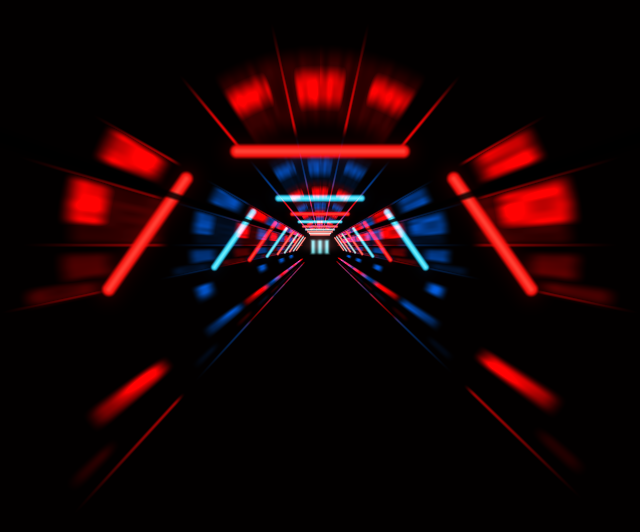
Give the GLSL for this background, as a Shadertoy shader.

```glsl
// A dark tunnel of neon frames, alternately red and cyan, seen down its axis.
// Each frame is one design scaled by 1/(k+1): capsule lamps in flat coordinates,
// and motion-blurred wall reflections in polar coordinates about the far end.

float hash(vec2 p) {
    return fract(sin(dot(p, vec2(127.1, 311.7))) * 4375.85);
}

float noise(vec2 p) {
    vec2 i = floor(p), f = fract(p);
    f = f * f * (3.0 - 2.0 * f);
    return mix(mix(hash(i), hash(i + vec2(1, 0)), f.x),
               mix(hash(i + vec2(0, 1)), hash(i + vec2(1, 1)), f.x), f.y);
}

float segment(vec2 p, vec2 a, vec2 b) {
    vec2 d = b - a;
    return length(p - a - d * clamp(dot(p - a, d) / dot(d, d), 0.0, 1.0));
}

// Soft interval from lo to hi
float band(float x, float lo, float hi, float soft) {
    return smoothstep(lo - soft, lo + soft, x) * (1.0 - smoothstep(hi - soft, hi + soft, x));
}

// Panel bounded by angle (x to y) and radius (z to w)
float panel(vec2 polar, vec4 b) {
    return band(polar.x, b.x, b.y, 0.022) * band(polar.y, b.z, b.w, 0.16);
}

// Thin radial streak along one angle
float streak(vec2 polar, float angle, float near, float far, float aa) {
    float d = abs(polar.x - angle) * polar.y;
    return (1.0 - smoothstep(0.0, 0.022 + aa, d))
         * smoothstep(near - 0.1, near + 0.1, polar.y) * (1.0 - smoothstep(near + 0.3, far, polar.y));
}

float reflections(vec2 polar, float left, float isCyan, float aa) {
    float grain = noise(vec2(polar.x * 32.0 + left * 9.0, polar.y * 2.2));
    // Ceiling
    float v = panel(polar, vec4(-0.1, 0.15, 1.68, 2.1));
    v = max(v, panel(polar, vec4(0.31, 0.56, 1.82, 2.13)));
    v = max(v, 0.2 * panel(polar, vec4(-0.1, 0.56, 1.5, 2.3)));
    // Side walls
    v = max(v, panel(polar, vec4(1.06, 1.2, 2.15, 2.83)));
    v = max(v, panel(polar, vec4(1.30, 1.48, 2.2 + 0.4 * left, 3.05)));
    v = max(v, 0.22 * panel(polar, vec4(1.29, 1.56, 1.95, 3.0)));
    v = max(v, (0.3 + 0.5 * isCyan) * panel(polar, vec4(1.61, 1.71, 2.55, 3.1)));
    v = max(v, 0.3 * panel(polar, vec4(1.73, 1.78, 2.75, 3.55)));
    v = max(v, 1.5 * isCyan * panel(polar, vec4(1.90, 1.98, 2.8, 3.15)));
    // Floor edges
    float fade = 1.0 - 0.6 * smoothstep(2.6, 3.5, polar.y);
    v = max(v, 1.2 * fade * panel(polar, vec4(2.14, 2.20, 2.4, 3.4)));
    v = max(v, 0.25 * panel(polar, vec4(2.27, 2.29, 3.5, 4.1)));
    v *= 0.65 + 0.6 * grain;
    // Panel joints
    v = max(v, 0.8 * streak(polar, 0.215, 1.4, 2.8, aa));
    v = max(v, 0.9 * streak(polar, 0.69, 1.55, 2.7, aa));
    v = max(v, 0.6 * streak(polar, 1.05, 2.0, 3.2, aa));
    v = max(v, 0.45 * streak(polar, 1.285, 2.0, 3.9, aa));
    v = max(v, 0.45 * streak(polar, 1.57, 1.9, 3.7, aa));
    v = max(v, 0.4 * streak(polar, 1.78, 2.7, 4.0, aa));
    return max(v, 0.6 * streak(polar, 2.34, 2.5, 4.5, aa));
}

void mainImage(out vec4 fragColor, in vec2 fragCoord) {
    vec2 p = (fragCoord - iResolution.xy * vec2(0.5, 0.539)) / iResolution.y * 6.4;
    float left = step(p.x, 0.0);
    p.x = abs(p.x);
    float angle = atan(p.x, p.y);
    angle -= 0.06 * left * smoothstep(1.95, 2.1, angle);
    vec3 color = vec3(0.006, 0.0, 0.0);

    // Nested frames, from near to far
    for (int k = 0; k < 9; k++) {
        float scale = float(k) + 1.0;
        float aa = 6.4 / iResolution.y * scale;
        float isCyan = float(k % 2);
        vec2 q = p * scale;
        float lamp = min(segment(q, vec2(0.0, 1.13), vec2(1.0, 1.13)),
                         segment(q, vec2(1.61, 0.80), vec2(2.54, -0.53)));
        float body = 1.0 - smoothstep(0.055 - aa * 0.5, 0.1 + aa * 0.5, lamp);
        float core = exp(-lamp * lamp * 500.0);
        vec3 tube = mix(vec3(0.94, 0.03, 0.02), vec3(0.12, 0.74, 0.9), isCyan);
        tube += core * mix(vec3(0.06, 0.22, 0.18), vec3(0.3, 0.2, 0.1), isCyan);
        tube = mix(tube, vec3(1.0, 0.75, 0.7), smoothstep(3.0, 7.0, scale) * 0.65);
        vec3 wall = mix(vec3(1.0, 0.01, 0.01), vec3(0.01, 0.25, 0.6), isCyan);
        float light = reflections(vec2(angle, length(q)), left, isCyan, aa);
        color = max(color, wall * (light + 0.22 * exp(-lamp * 10.0)));
        color = mix(color, tube, body);
    }

    // Dark handrail crossing the lamps
    float rail = band(angle, 1.225, 1.265, 0.012) * smoothstep(0.4, 0.8, length(p));
    color *= 1.0 - 0.85 * rail;

    // Bright doorway at the far end, with dim upright shapes inside
    vec2 door = abs(p - vec2(0.0, -0.02)) - vec2(0.11, 0.08);
    float opening = 1.0 - smoothstep(-0.02, 0.025, max(door.x, door.y));
    float uprights = 0.65 + 0.35 * cos(p.x * 75.0);
    color = mix(color, vec3(0.45, 0.85, 0.88) * uprights, opening);
    color += vec3(0.25, 0.12, 0.12) * exp(-dot(p, p) * 30.0) * smoothstep(-0.12, 0.0, p.y);

    fragColor = vec4(clamp(color, 0.0, 1.0), 1.0);
}
```
